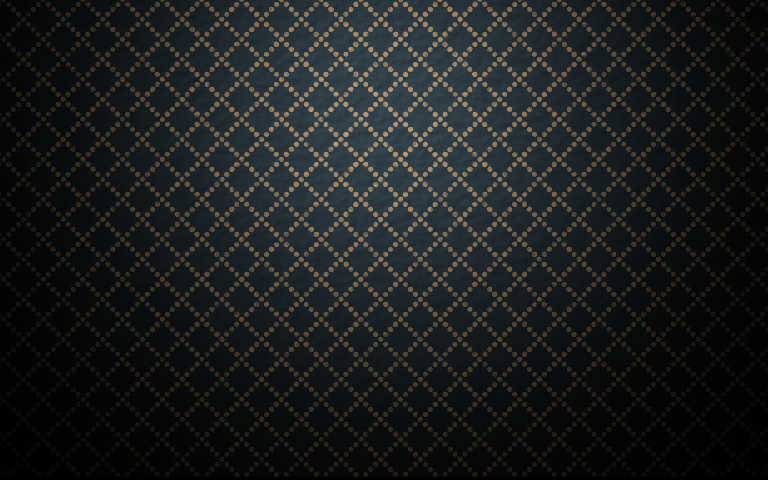
This pattern is drawn by a Shadertoy shader. Its source:

```glsl
// Dotted gold diamond lattice on dark blue plaster, lit by a soft spotlight.

float hash(vec2 p) {
    vec3 q = fract(p.xyx * vec3(0.1031, 0.1030, 0.0973));
    q += dot(q, q.yzx + 33.33);
    return fract((q.x + q.y) * q.z);
}

float noise(vec2 p) {
    vec2 cell = floor(p), f = fract(p);
    f = f * f * (3.0 - 2.0 * f);
    return mix(mix(hash(cell), hash(cell + vec2(1, 0)), f.x),
               mix(hash(cell + vec2(0, 1)), hash(cell + vec2(1, 1)), f.x), f.y);
}

float plaster(vec2 p) {
    float height = 0.0, amplitude = 0.5;
    for (int i = 0; i < 3; i++) {
        height += amplitude * noise(p);
        p = mat2(1.6, 1.2, -1.2, 1.6) * p + 17.0;
        amplitude *= 0.5;
    }
    return height;
}

void mainImage(out vec4 fragColor, in vec2 fragCoord) {
    vec2 uv = fragCoord / iResolution.xy;
    vec2 p = fragCoord / iResolution.y;
    float aspect = iResolution.x / iResolution.y;

    // Spotlight above the centre
    vec2 toLight = p - vec2(0.5 * aspect, 0.77);
    float light = exp(-4.0 * dot(toLight, toLight));

    // Embossed wall
    vec2 grain = p * vec2(55.0, 75.0);
    float relief = plaster(grain) - plaster(grain + vec2(-0.25, 0.35));
    vec3 color = vec3(0.19, 0.25, 0.285) * light * (1.0 + 0.45 * relief);
    color += vec3(0.008, 0.009, 0.010) * smoothstep(0.0, 0.3, light);

    // Diagonal lattice, four dot steps along each diamond side
    vec2 cell = (uv - vec2(0.5215, 0.668)) * vec2(19.35, 12.0);
    vec2 steps = 4.0 * vec2(cell.x + cell.y, cell.x - cell.y);
    vec2 dotId = round(steps);
    vec2 onLine = step(mod(dotId, 4.0), vec2(0.5));
    float variation = hash(dotId + 200.0);

    // Slightly uneven, worn dots
    float radius = 0.35 + 0.03 * variation;
    float blur = 68.0 / iResolution.y;
    float edge = length(steps - dotId) - radius + 0.10 * (noise(p * 240.0) - 0.5);
    float dots = (1.0 - smoothstep(-0.5 * blur, 0.5 * blur, edge)) * max(onLine.x, onLine.y);
    float wear = smoothstep(0.62, 0.85, noise(p * 170.0 + 9.0));
    vec3 gold = mix(vec3(0.72, 0.62, 0.48), vec3(0.72, 0.56, 0.40), variation * variation);
    gold *= pow(light, 0.7) * (0.92 + 0.14 * variation + 0.3 * relief);
    color = mix(color, gold, dots * (0.95 - 0.3 * wear));

    // Dark strip along the bottom
    float pixel = 1.0 / iResolution.y;
    color *= smoothstep(0.006 - pixel, 0.006 + pixel, uv.y);

    fragColor = vec4(clamp(color, 0.0, 1.0), 1.0);
}
```
